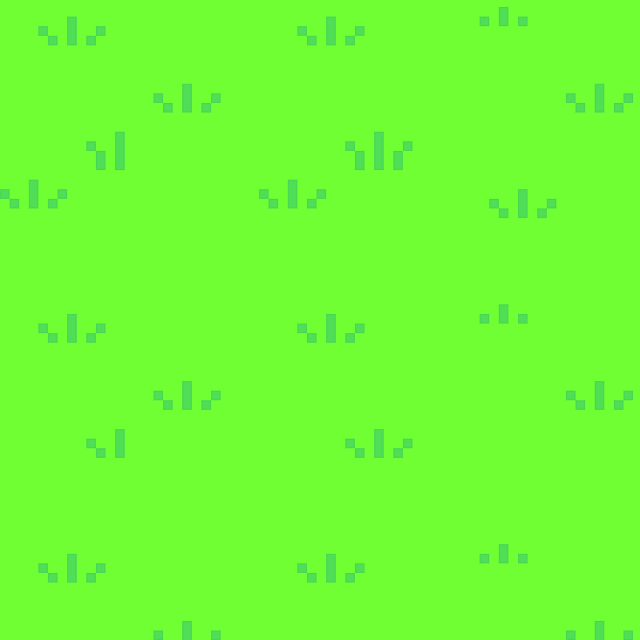
Reproduce this texture procedurally as a three.js fragment shader.

```glsl
// Flat lawn with blocky grass tufts on a coarse square grid.
// Tufts are unions of box distances, placed by column pairs in three
// bands; the upper band has taller blades and one extra row of tufts.

varying vec2 vUv;

const vec3 LAWN_COLOR = vec3(0.44, 1.0, 0.2);
const vec3 BLADE_COLOR = vec3(0.31, 0.87, 0.335);
const vec3 RIM_COLOR = vec3(0.28, 0.835, 0.34);

const float CELLS = 66.72;        // grid cells across the canvas
const float ROW_SHIFT = 0.27;     // grid offset at the upper edge
const float EDGE_SOFT = 0.065;    // half width of the edge blend, in cells
const float RIM_WIDTH = 0.12;     // darker outline, in cells

const float FIRST_ROW = 2.0;      // top of the first band
const float FIRST_STEP = 31.0;    // from the first band to the second
const float BAND_STEP = 25.0;     // from the second band to the third
const float PAIR_STEP = 27.0;     // between the tufts of a close pair
const float WIDE_STEP = 43.0;     // between the tufts of a wide pair

// Box given by its upper left corner and size, y running down
float box(vec2 p, vec2 corner, vec2 size) {
  vec2 d = abs(p - corner - 0.5 * size) - 0.5 * size;
  return max(d.x, d.y);
}

// Upright blade with a bent blade on the left, or on both sides
float tuft(vec2 p, float height, bool bothSides) {
  vec2 q = p;
  if (bothSides) q.x = 3.5 - abs(p.x - 3.5);
  float d = box(p, vec2(3.0, 0.0), vec2(1.0, height));
  d = min(d, box(q, vec2(0.0, 1.0), vec2(1.0)));
  return min(d, box(q, vec2(1.0, 2.0), vec2(1.0, height - 2.0)));
}

// Short blade between two single cells
float sprout(vec2 p) {
  vec2 q = vec2(2.5 - abs(p.x - 2.5), p.y);
  float blade = box(p, vec2(2.0, 0.0), vec2(1.0, 2.0));
  return min(blade, box(q, vec2(0.0, 1.0), vec2(1.0)));
}

void main() {
  vec2 cell = vec2(vUv.x, 1.0 - vUv.y) * CELLS + vec2(0.0, ROW_SHIFT);
  float d = 1000.0;

  for (int band = 0; band < 3; band++) {
    bool upper = band == 0;
    float start = upper ? 0.0 : FIRST_STEP + BAND_STEP * float(band - 1);
    vec2 p = cell - vec2(0.0, FIRST_ROW + start);

    // Tufts that come in pairs
    for (int i = 0; i < 2; i++) {
      float k = float(i);
      vec2 q = p - vec2(k * PAIR_STEP, 0.0);
      d = min(d, tuft(q - vec2(4.0, 0.0), 3.0, true));
      d = min(d, tuft(p - vec2(16.0 + k * WIDE_STEP, 7.0), 3.0, true));
      d = min(d, tuft(q - vec2(9.0, 12.0), upper ? 4.0 : 3.0, i == 1));
      if (upper) d = min(d, tuft(q - vec2(0.0, 17.0), 3.0, true));
    }

    // Single plants on the right
    d = min(d, sprout(p - vec2(50.0, -1.0)));
    if (upper) d = min(d, tuft(p - vec2(51.0, 18.0), 3.0, true));
  }

  // Blade fill, darker rim and soft edge
  float rim = smoothstep(-EDGE_SOFT, EDGE_SOFT, d + RIM_WIDTH);
  float cover = 1.0 - smoothstep(-EDGE_SOFT, EDGE_SOFT, d);
  vec3 blade = mix(BLADE_COLOR, RIM_COLOR, rim);
  gl_FragColor = vec4(mix(LAWN_COLOR, blade, cover), 1.0);
}
```
